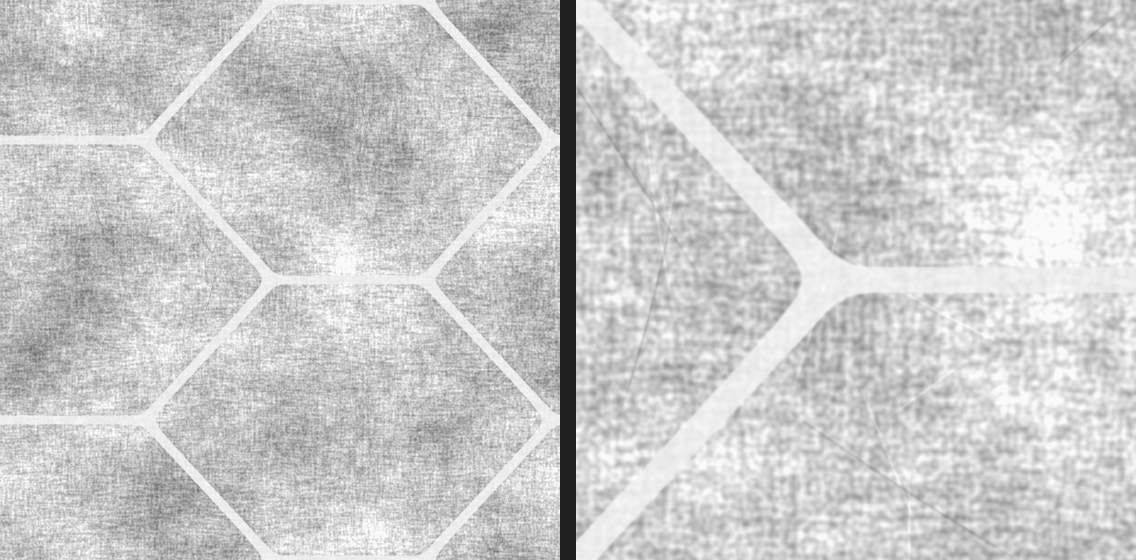
Left, the full canvas; right, a detail of the centre.
A WebGL 1 fragment shader for this pattern:

```glsl
precision highp float;
// Worn grey stretched-hexagon tiles with pale joints, woven fibres and fine scratches.

uniform vec2 u_resolution;

const vec2 REPEATS = vec2(1.0, 2.0);        // each repeat holds two staggered hexagons
const vec2 HEX_CENTER = vec2(0.623, 0.25);
const float HEX_HALF_HEIGHT = 0.25;
const float HEX_TIP = 0.3665;               // centre to side vertex
const float HEX_FLAT = 0.1335;              // half length of the flat edge
const float JOINT_HALF_WIDTH = 0.0078;
const float CORNER_ROUNDING = 0.012;
const float EDGE_SOFTNESS = 0.0012;

const float TILE_GREY = 0.765;
const float JOINT_GREY = 0.93;
const float BLOTCH_AMOUNT = 0.22;
const float FIBRE_AMOUNT = 0.13;
const float GRAIN_AMOUNT = 0.17;
const float EDGE_FADE = 0.05;
const float JOINT_WEAR = 0.22;              // share of the tile texture left on joints
const int SCRATCH_COUNT = 44;
const float SCRATCH_WIDTH = 0.0011;

float hash(vec2 p, float seed) {
  vec3 q = fract(vec3(p.xyx + seed * 7.31) * vec3(0.1031, 0.1030, 0.0973));
  q += dot(q, q.yzx + 33.33);
  return fract((q.x + q.y) * q.z);
}

float cornerSlope(vec2 cell, vec2 offset, vec2 period, float seed) {
  float a = 6.28319 * hash(mod(cell, period), seed);
  return dot(vec2(cos(a), sin(a)), offset);
}

// Gradient noise that wraps over the unit square; period must be whole.
float noise(vec2 uv, vec2 period, float seed) {
  vec2 p = uv * period;
  vec2 i = floor(p);
  vec2 f = p - i;
  vec2 w = f * f * f * (f * (f * 6.0 - 15.0) + 10.0);
  vec2 e = vec2(1.0, 0.0);
  float low = mix(cornerSlope(i, f, period, seed),
                  cornerSlope(i + e.xy, f - e.xy, period, seed), w.x);
  float high = mix(cornerSlope(i + e.yx, f - e.yx, period, seed),
                   cornerSlope(i + e.xx, f - e.xx, period, seed), w.x);
  return mix(low, high, w.y);
}

float smoothMax(float a, float b, float k) {
  float h = max(k - abs(a - b), 0.0) / k;
  return max(a, b) + h * h * k * 0.25;
}

// Signed distance to a hexagon with softened corners, negative inside.
float hexDistance(vec2 p) {
  vec2 normal = normalize(vec2(HEX_HALF_HEIGHT, HEX_TIP - HEX_FLAT));
  float softY = sqrt(p.y * p.y + CORNER_ROUNDING * CORNER_ROUNDING);
  float slanted = dot(vec2(abs(p.x) - HEX_TIP, softY), normal);
  return smoothMax(slanted, abs(p.y) - HEX_HALF_HEIGHT, CORNER_ROUNDING);
}

// Distance to the nearest tile of the staggered lattice.
float tiling(vec2 uv) {
  vec2 p = (uv - HEX_CENTER) * REPEATS;
  vec2 first = (fract(p + 0.5) - 0.5) / REPEATS;
  vec2 second = (fract(p) - 0.5) / REPEATS;
  return min(hexDistance(first), hexDistance(second));
}

float blotches(vec2 uv) {
  return noise(uv, vec2(4.0), 1.0) + 0.6 * noise(uv, vec2(9.0, 11.0), 2.0)
       + 0.4 * noise(uv, vec2(22.0, 27.0), 3.0) + 0.3 * noise(uv, vec2(52.0, 60.0), 4.0);
}

// Crossed threads, slightly bent and fading in and out.
float fibres(vec2 uv) {
  vec2 bent = uv + 0.006 * vec2(noise(uv, vec2(9.0), 5.0), noise(uv, vec2(9.0), 6.0));
  float across = noise(bent, vec2(38.0, 225.0), 7.0) + 0.5 * noise(bent, vec2(14.0, 130.0), 8.0);
  float upright = noise(bent, vec2(225.0, 42.0), 9.0) + 0.5 * noise(bent, vec2(130.0, 18.0), 10.0);
  float balance = 0.5 + 0.7 * noise(uv, vec2(7.0), 11.0);
  return across * (1.3 - 0.6 * balance) + upright * (0.5 + 0.6 * balance);
}

// Short curved strokes, some light and some dark.
float scratches(vec2 uv) {
  float total = 0.0;
  for (int i = 0; i < SCRATCH_COUNT; i++) {
    vec2 id = vec2(float(i), 3.0);
    vec2 p = fract(uv - vec2(hash(id, 1.0), hash(id, 2.0)) + 0.5) - 0.5;
    float a = 6.28319 * hash(id, 3.0);
    p = vec2(cos(a) * p.x + sin(a) * p.y, cos(a) * p.y - sin(a) * p.x);
    float halfLength = mix(0.02, 0.12, hash(id, 4.0));
    p.y += (hash(id, 5.0) - 0.5) * 2.0 * p.x * p.x;
    float stroke = 1.0 - smoothstep(0.0, SCRATCH_WIDTH * 1.5, abs(p.y));
    stroke *= 1.0 - smoothstep(0.4 * halfLength, halfLength, abs(p.x));
    total += stroke * (hash(id, 6.0) > 0.5 ? 0.07 : -0.09);
  }
  return total;
}

void main() {
  vec2 uv = gl_FragCoord.xy / u_resolution;
  float d = tiling(uv) + JOINT_HALF_WIDTH;
  float soft = max(EDGE_SOFTNESS, 0.75 / min(u_resolution.x, u_resolution.y));
  float joint = smoothstep(-soft, soft, d);

  // Surface: broad stains, paler rims, then fine texture.
  float stain = BLOTCH_AMOUNT * blotches(uv);
  float rim = EDGE_FADE * (smoothstep(-0.15, 0.0, d) - 0.3);
  float grain = noise(uv, vec2(230.0), 12.0) + 0.6 * noise(uv, vec2(120.0), 13.0);
  float texture = FIBRE_AMOUNT * fibres(uv) + GRAIN_AMOUNT * grain + scratches(uv);
  float shade = 0.03 * exp(-abs(d + 0.002) / 0.003);

  float tile = TILE_GREY + stain + rim + texture - shade;
  float grout = JOINT_GREY + JOINT_WEAR * texture;
  gl_FragColor = vec4(vec3(clamp(mix(tile, grout, joint), 0.45, 0.98)), 1.0);
}
```
